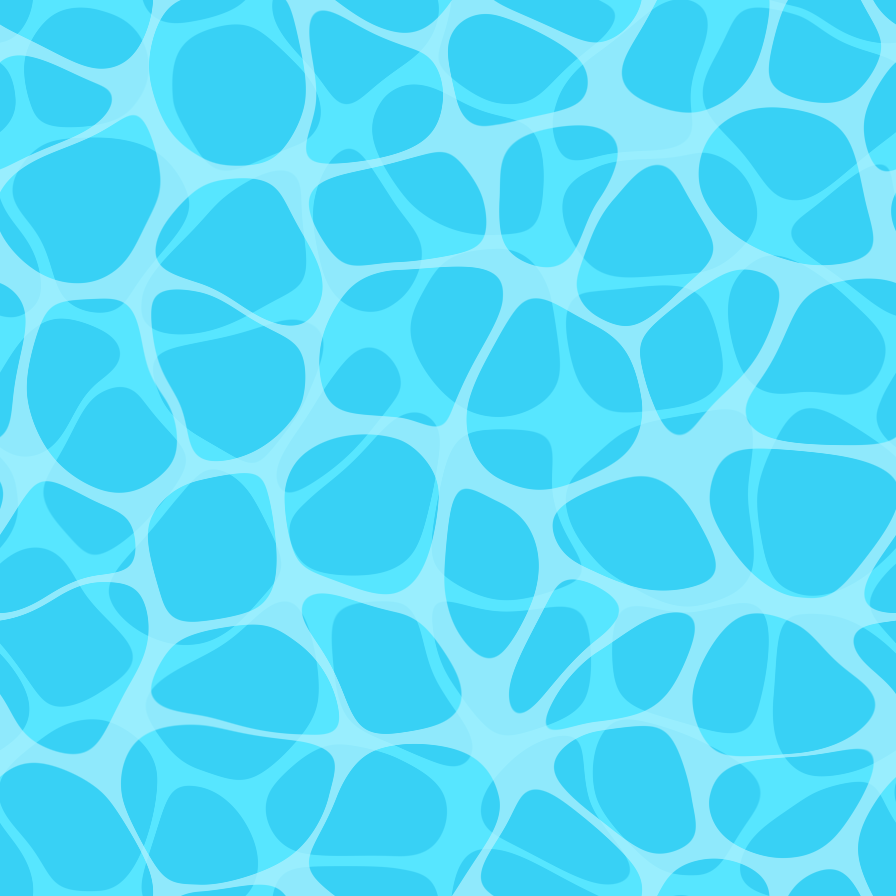
A Shadertoy shader for this texture:

```glsl
// Cartoon pool water: two overlapping nets of rounded light caustics on flat cyan.

const vec3 WATER_COLOR   = vec3(0.22, 0.82, 0.96);
const vec3 DEEP_COLOR    = vec3(0.34, 0.90, 1.00);
const vec3 SURFACE_COLOR = vec3(0.56, 0.915, 0.99);
const vec3 OVERLAP_COLOR = vec3(0.60, 0.935, 0.995);

const float CELLS          = 6.0;   // cells across the canvas, also the tiling period
const float JITTER         = 0.76;  // irregularity of the cell centres
const float ROUNDING       = 10.0;  // lower values give rounder cells
const float WALL_WIDTH     = 0.026; // half width of a strand, in cells
const float WIDTH_VARIATION = 0.035;
const float WARP_AMOUNT    = 0.30;
const float WARP_SCALE     = 1.5;   // CELLS * WARP_SCALE must be whole

const float SURFACE_SEED = 11.0;
const float DEEP_SEED    = 47.0;

vec2 hash2(vec2 cell, float seed) {
    uvec3 h = uvec3(ivec3(vec3(cell, seed)));
    h = h * 1664525u + 1013904223u;
    for (int i = 0; i < 2; i++) {
        h.x += h.y * h.z;
        h.y += h.z * h.x;
        h.z += h.x * h.y;
        h ^= h >> 16u;
    }
    return vec2(h.xy & 65535u) / 65535.0;
}

// Two channels of value noise that repeat after the given period.
vec2 tiledNoise(vec2 p, float period, float seed) {
    vec2 cell = floor(p);
    vec2 f = fract(p);
    f = f * f * (3.0 - 2.0 * f);
    vec2 a = hash2(mod(cell, period), seed);
    vec2 b = hash2(mod(cell + vec2(1, 0), period), seed);
    vec2 c = hash2(mod(cell + vec2(0, 1), period), seed);
    vec2 d = hash2(mod(cell + vec2(1, 1), period), seed);
    return mix(mix(a, b, f.x), mix(c, d, f.x), f.y);
}

vec2 cellCentre(vec2 cell, float seed) {
    return cell + 0.5 + JITTER * (hash2(mod(cell, CELLS), seed) - 0.5);
}

// Distance to the cell border, blended smoothly so that corners fill in.
float roundedBorder(vec2 p, float seed) {
    vec2 base = floor(p);
    vec2 nearest = vec2(0.0);
    vec2 home = base;
    float best = 1e3;
    for (int y = -1; y <= 1; y++)
    for (int x = -1; x <= 1; x++) {
        vec2 cell = base + vec2(x, y);
        vec2 offset = cellCentre(cell, seed) - p;
        float d = dot(offset, offset);
        if (d < best) {
            best = d;
            nearest = offset;
            home = cell;
        }
    }

    float sum = 0.0;
    for (int y = -2; y <= 2; y++)
    for (int x = -2; x <= 2; x++) {
        if (x == 0 && y == 0) continue;
        vec2 offset = cellCentre(home + vec2(x, y), seed) - p;
        float d = dot(0.5 * (nearest + offset), normalize(offset - nearest));
        sum += exp(-ROUNDING * d);
    }
    return -log(sum) / ROUNDING;
}

// Coverage of one net of light strands.
float causticNet(vec2 p, float seed, float pixel) {
    vec2 warp = tiledNoise(p * WARP_SCALE, CELLS * WARP_SCALE, seed + 1.0) - 0.5;
    float swell = tiledNoise(p, CELLS, seed + 2.0).x - 0.5;
    float width = WALL_WIDTH + WIDTH_VARIATION * swell;
    float border = roundedBorder(p + WARP_AMOUNT * warp, seed);
    return 1.0 - smoothstep(-0.6 * pixel, 0.6 * pixel, border - width);
}

void mainImage(out vec4 fragColor, in vec2 fragCoord) {
    vec2 p = CELLS * fragCoord / iResolution.y;
    float pixel = CELLS / iResolution.y;

    float surface = causticNet(p, SURFACE_SEED, pixel);
    float deep = causticNet(p, DEEP_SEED, pixel);

    // The surface net lies over the deeper one and glows a little where they cross.
    vec3 below = mix(WATER_COLOR, DEEP_COLOR, deep);
    vec3 above = mix(SURFACE_COLOR, OVERLAP_COLOR, deep);
    fragColor = vec4(mix(below, above, surface), 1.0);
}
```
